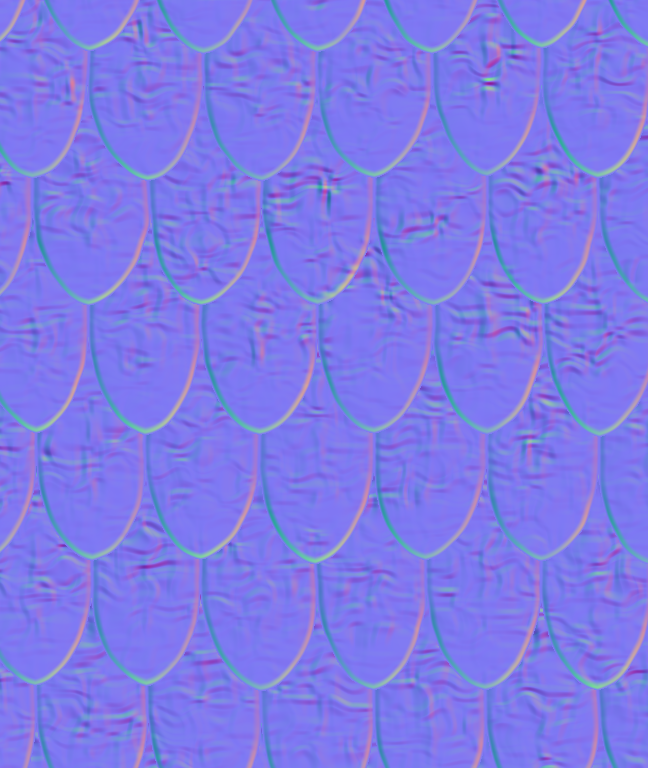
Write a WebGL 2 fragment shader that draws this texture map.

```glsl
#version 300 es
precision highp float;
// Normal map of overlapping, pointed scales with raised rims and wrinkled skin.

uniform vec2 u_resolution;
out vec4 fragColor;

// Layout, in units of the canvas height
const float PITCH = 0.1471;               // width of one scale
const float ROW = 0.1663;                 // height of one row
const vec2 FIRST_TIP = vec2(0.0443, 0.1016);
const float ARC = 0.70;                   // curved part of a scale, in rows
const float POINT = 0.08;                 // sharpness of the tip
const float WOBBLE = 0.011;               // irregularity of the layout

// Relief
const float RIM_WIDTH = 0.0115;
const float RIM_SLOPE = 0.29;
const float SEAM_SLOPE = 0.13;
const float RIDGE_SLOPE = 0.15;
const float WRINKLE_DEPTH = 0.00085;
const float SAMPLE_STEP = 0.0016;

// Colour
const vec3 FLAT_COLOR = vec3(0.497, 0.472, 0.960);
const float BLUE_DROP = 0.95;             // blue lost per unit of slope

float hash(vec2 p) {
  return fract(sin(dot(p, vec2(127.1, 311.7))) * 43758.5453);
}

float noise(vec2 p) {
  vec2 i = floor(p), f = fract(p);
  f = f * f * (3.0 - 2.0 * f);
  return mix(mix(hash(i), hash(i + vec2(1, 0)), f.x),
             mix(hash(i + vec2(0, 1)), hash(i + vec2(1, 1)), f.x), f.y);
}

vec2 noise2(vec2 p) {
  return vec2(noise(p), noise(p + 37.3)) - 0.5;
}

// x: -1..1 across the scale, y: rows above its tip, z: column index
vec3 scaleCoord(vec2 p, float row) {
  float x = (p.x - FIRST_TIP.x) / PITCH - 0.5 * mod(row, 2.0);
  float column = floor(x + 0.5);
  return vec3(2.0 * (x - column), (p.y - FIRST_TIP.y) / ROW - row, column);
}

// Position relative to the scale outline, which has length 1
vec2 outline(vec3 s) {
  return vec2(s.x, max(0.0, 1.0 - (s.y - POINT * abs(s.x)) / ARC));
}

// Wavy cross ripples plus lengthwise grain
float wrinkles(vec2 p, float seed) {
  vec2 q = p + 0.018 * noise2(p * 32.0 + seed);
  float ripples = noise(q * vec2(48.0, 118.0) + seed);
  float grain = noise(q * vec2(105.0, 38.0) - seed);
  return ripples + 0.75 * grain;
}

void main() {
  vec2 p = gl_FragCoord.xy / u_resolution.y;
  vec2 w = p + WOBBLE * noise2(p * 7.0) + 0.2 * WOBBLE * noise2(p * 38.0);

  // Upper rows cover lower ones
  float row = floor((w.y - FIRST_TIP.y) / ROW);
  vec3 s = scaleCoord(w, row);
  if (length(outline(s)) > 1.0) {
    row -= 1.0;
    s = scaleCoord(w, row);
  }
  float seed = 19.0 * hash(vec2(s.z, row) + 5.0);

  // Distance to the outline and its outward direction
  vec2 o = outline(s);
  float radius = max(length(o), 0.001);
  vec2 outward = o / (radius * vec2(0.5 * PITCH, ARC * ROW));
  float steepness = max(length(outward), 0.001);
  float dist = (1.0 - radius) / steepness;
  outward /= steepness;

  // Rounded rim, weaker along the upright seams
  float inside = smoothstep(0.0, 0.35 * RIM_WIDTH, dist);
  float rim = inside * (1.0 - smoothstep(0.35 * RIM_WIDTH, RIM_WIDTH, dist));
  float rimSlope = mix(SEAM_SLOPE, RIM_SLOPE, smoothstep(0.0, 0.45, o.y));
  vec2 slope = outward * rim * rimSlope * (0.65 + 0.6 * noise(p * 22.0));
  slope.x += 0.018 * s.x * inside;

  // Skin: rough near the covered root, smoother at the tip, worn in patches
  float root = smoothstep(0.25, 0.95, s.y) * (1.0 - 0.4 * abs(s.x));
  float patches = smoothstep(0.2, 0.8, noise(p * 21.0 + seed));
  float wear = smoothstep(0.70, 0.88, noise(p * 17.0 + 61.0));
  float rough = 0.25 + root * (0.35 + 1.0 * patches) + 1.1 * wear;
  float h = wrinkles(p, seed);
  vec2 bump = vec2(wrinkles(p + vec2(SAMPLE_STEP, 0.0), seed),
                   wrinkles(p + vec2(0.0, SAMPLE_STEP), seed)) - h;
  slope += bump / SAMPLE_STEP * WRINKLE_DEPTH * rough * inside * (1.0 - 0.6 * rim);

  // Broken ridge down the middle
  float across = (s.x + 0.16 * (noise(vec2(seed, p.y * 45.0)) - 0.5)) / 0.075;
  float span = smoothstep(0.35, 0.55, s.y) * (1.0 - smoothstep(1.05, 1.35, s.y));
  float broken = smoothstep(0.2, 0.75, noise(vec2(seed + 8.0, p.y * 60.0)));
  slope.x += RIDGE_SLOPE * across * exp(-across * across) * span * broken;

  vec3 color = FLAT_COLOR + vec3(slope, -BLUE_DROP * length(slope));
  fragColor = vec4(clamp(color, 0.0, 1.0), 1.0);
}
```
